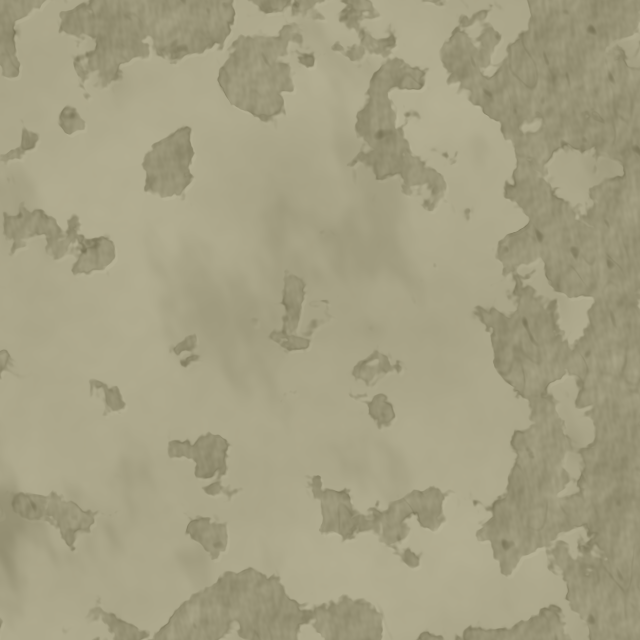
Give the GLSL for this texture, as a Shadertoy shader.

```glsl
#define MID_TONE vec3(0.64, 0.62, 0.51)
#define PLASTER_LIFT 0.036
#define PATCH_DROP 0.046
#define PATCH_SCALE 7.5
#define PATCH_LEVEL 0.31
#define EDGE_SOFTNESS 0.045
#define GRAIN_SCALE 36.0
#define GRAIN_DEPTH 0.10
#define RIM_DEPTH 0.055
#define FLECK_DEPTH 0.09
#define SMUDGE_DEPTH 0.10
#define LIGHT_STEP vec2(-0.004, 0.005)

// Unit gradient of a lattice cell
vec2 cellGradient(vec2 cell) {
    vec3 p = fract(cell.xyx * vec3(0.1031, 0.1030, 0.0973));
    p += dot(p, p.yzx + 33.33);
    float angle = 6.28318 * fract((p.x + p.y) * p.z);
    return vec2(cos(angle), sin(angle));
}

float gradientNoise(vec2 p) {
    vec2 cell = floor(p), f = fract(p);
    vec2 u = f * f * f * (f * (f * 6.0 - 15.0) + 10.0);
    vec2 e = vec2(0.0, 1.0);
    float a = dot(cellGradient(cell), f);
    float b = dot(cellGradient(cell + e.yx), f - e.yx);
    float c = dot(cellGradient(cell + e.xy), f - e.xy);
    float d = dot(cellGradient(cell + e.yy), f - e.yy);
    return mix(mix(a, b, u.x), mix(c, d, u.x), u.y);
}

float fbm(vec2 p, int octaves) {
    float sum = 0.0, amplitude = 1.0;
    for (int i = 0; i < octaves; i++) {
        sum += amplitude * gradientNoise(p);
        p = mat2(1.6, 1.2, -1.2, 1.6) * p + 17.3;
        amplitude *= 0.5;
    }
    return sum;
}

// Coordinates stretched along a steep, left-leaning direction
vec2 streakCoords(vec2 uv) {
    return vec2(dot(uv, vec2(0.94, 0.35)), 0.55 * dot(uv, vec2(-0.35, 0.94)));
}

// Positive where the skin has flaked away; worn most at right, top and bottom
float wear(vec2 uv) {
    float drift = 0.12 * gradientNoise(uv * 3.5 + 41.0);
    float right = 0.56 * smoothstep(0.62, 0.90, uv.x + drift);
    float top = 0.42 * smoothstep(0.76, 0.96, uv.y + drift) * smoothstep(0.75, 0.45, uv.x);
    float bottom = 0.40 * smoothstep(0.12, 0.0, uv.y + drift);
    vec2 warp = 0.012 * vec2(gradientNoise(uv * 24.0), gradientNoise(uv * 24.0 + 9.0));
    float field = fbm((uv + warp) * PATCH_SCALE + 5.0, 5);
    return field + max(right, max(top, bottom)) - PATCH_LEVEL;
}

float patchMask(float d) {
    return smoothstep(-EDGE_SOFTNESS, EDGE_SOFTNESS, d);
}

float grainHeight(vec2 uv) {
    return fbm(streakCoords(uv) * GRAIN_SCALE, 3);
}

void mainImage(out vec4 fragColor, in vec2 fragCoord) {
    vec2 uv = fragCoord / iResolution.y;
    float d = wear(uv);
    float flaked = patchMask(d);

    // Smooth plaster with broad clouds and slanted smudges
    float cloud = fbm(uv * 3.0 + 70.0, 4);
    float smudge = smoothstep(0.08, 0.65, fbm(streakCoords(uv) * 7.0 + 23.0, 4));
    float corner = smoothstep(0.55, 0.15, uv.x + uv.y);
    float plaster = PLASTER_LIFT + 0.04 * cloud - SMUDGE_DEPTH * smudge * (0.45 + 0.55 * corner);
    plaster += 0.008 * fbm(uv * 28.0, 2);

    // Rough ground inside the flakes
    float relief = grainHeight(uv) - grainHeight(uv + LIGHT_STEP);
    float ground = -PATCH_DROP + 0.04 * fbm(uv * 11.0 + 31.0, 3) + GRAIN_DEPTH * relief;
    float crease = 1.0 - smoothstep(0.0, 0.10, abs(gradientNoise(streakCoords(uv) * 30.0 + 3.0)));
    ground -= 0.035 * crease * smoothstep(0.0, 0.4, gradientNoise(uv * 13.0 + 7.0));
    float tone = mix(plaster, ground, flaked);

    // Broken dark rims with a lit and a shaded lip
    float rim = exp(-pow((d - 0.02) / 0.055, 2.0));
    float broken = smoothstep(-0.15, 0.4, gradientNoise(uv * 19.0 + 53.0));
    float lip = flaked - patchMask(wear(uv + LIGHT_STEP));
    tone -= RIM_DEPTH * rim * broken + 0.018 * lip;

    // Small dark flecks gathered about the flakes
    float fleck = smoothstep(0.38, 0.58, gradientNoise(streakCoords(uv) * 46.0 + 11.0));
    tone -= FLECK_DEPTH * fleck * smoothstep(-0.25, 0.05, d);

    fragColor = vec4(MID_TONE + clamp(tone, -0.26, 0.09), 1.0);
}
```
